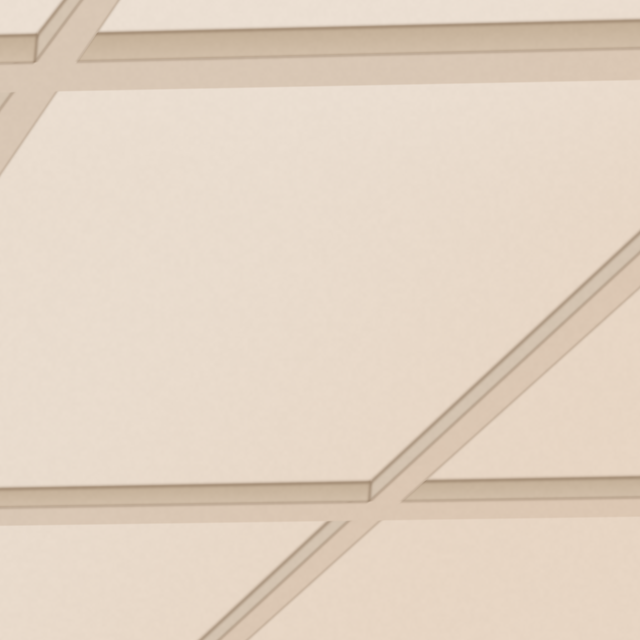
Write a Shadertoy shader that draws this pattern.

```glsl
// Each rail holds three lines: tile edge, flange groove, far flange edge.
// Values give the line position at the two ends of the canvas.
struct Rail { vec3 start; vec3 end; };

const Rail CROSS[2] = Rail[2](
    Rail(vec3(0.945, 0.901, 0.8555), vec3(0.969, 0.9245, 0.875)),
    Rail(vec3(0.237, 0.207, 0.1784), vec3(0.2552, 0.2227, 0.1927)));
const Rail SLANT[2] = Rail[2](
    Rail(vec3(-0.68, -0.6194, -0.495), vec3(0.100, 0.1276, 0.1862)),
    Rail(vec3(0.3125, 0.3424, 0.3867), vec3(1.390, 1.4285, 1.500)));

const vec3 TILE = vec3(0.914, 0.862, 0.806);
const vec3 FLANGE = vec3(0.850, 0.780, 0.708);
const vec3 LEDGE_LIGHT = vec3(0.825, 0.750, 0.665);
const vec3 LEDGE_DARK = vec3(0.765, 0.685, 0.590);
const vec3 SLANT_LEDGE = vec3(0.832, 0.768, 0.695);
const vec3 SHADOW = vec3(0.600, 0.510, 0.420);

float hash(vec2 p) {
    vec3 q = fract(p.xyx * 0.1031);
    q += dot(q, q.yzx + 33.33);
    return fract((q.x + q.y) * q.z);
}

float noise(vec2 p) {
    vec2 i = floor(p), f = fract(p);
    f = f * f * (3.0 - 2.0 * f);
    return mix(mix(hash(i), hash(i + vec2(1, 0)), f.x),
               mix(hash(i + vec2(0, 1)), hash(i + vec2(1, 1)), f.x), f.y);
}

// Signed distances to the three lines of a rail
vec3 railDistance(Rail r, float across, float along) {
    vec3 slope = r.end - r.start;
    return (across - r.start - slope * along) * inversesqrt(1.0 + slope * slope);
}

float inside(float d) { return smoothstep(-0.0018, 0.0018, d); }
float band(float low, float high) { return inside(low) * inside(-high); }
float stroke(float d, float width) { return exp(-d * d / (width * width)); }

// Crossing of line k of a cross rail with line k of a slanted rail
vec2 crossing(Rail h, Rail s, int k) {
    float hSlope = h.end[k] - h.start[k];
    float sSlope = s.end[k] - s.start[k];
    float x = (s.start[k] + sSlope * h.start[k]) / (1.0 - sSlope * hSlope);
    return vec2(x, h.start[k] + hSlope * x);
}

// Signed distance to the corner seam between two ledges
float seamDistance(vec2 p, Rail h, Rail s) {
    vec2 top = crossing(h, s, 0);
    vec2 base = crossing(h, s, 1);
    return p.x - mix(base.x, top.x, (p.y - base.y) / (top.y - base.y));
}

void mainImage(out vec4 fragColor, in vec2 fragCoord) {
    vec2 p = fragCoord / iResolution.xy;

    // Tiles with soft light and plaster grain
    vec3 color = TILE + vec3(0.008, 0.012, 0.018) * smoothstep(0.65, 1.0, p.y);
    float warmth = smoothstep(0.6, 1.7, p.x + 1.0 - p.y);
    color -= vec3(0.008, 0.026, 0.040) * warmth;

    // Slanted ledges
    for (int j = 0; j < 2; j++) {
        vec3 d = railDistance(SLANT[j], p.x, p.y);
        color = mix(color, SLANT_LEDGE, band(d.x, d.y));
        color = mix(color, SHADOW, 0.62 * stroke(d.x - 0.001, 0.0035));
    }

    // Cross ledges, cut off at the corner seams
    for (int i = 0; i < 2; i++) {
        vec3 d = railDistance(CROSS[i], p.y, p.x);
        float ledge = band(d.y, d.x);
        float visible = 1.0;
        float seam = 0.0;
        for (int j = 0; j < 2; j++) {
            float side = seamDistance(p, CROSS[i], SLANT[j]);
            float far = railDistance(SLANT[j], p.x, p.y).z;
            visible *= 1.0 - band(side, far);
            seam = max(seam, stroke(side, 0.0032) * ledge);
        }
        float height = clamp(d.y / max(d.y - d.x, 0.001), 0.0, 1.0);
        color = mix(color, mix(LEDGE_LIGHT, LEDGE_DARK, height), ledge * visible);
        color = mix(color, SHADOW, 0.65 * visible * stroke(d.x + 0.001, 0.0035));
        color = mix(color, SHADOW, 0.60 * seam);
    }

    // Cross flanges with their grooves
    vec3 flangeColor = FLANGE + vec3(0.012, 0.0, -0.008) * warmth;
    float crossFlange = 0.0;
    for (int i = 0; i < 2; i++) {
        vec3 d = railDistance(CROSS[i], p.y, p.x);
        float flange = band(d.z, d.y);
        crossFlange = max(crossFlange, flange);
        color = mix(color, flangeColor, flange);
        color = mix(color, SHADOW, 0.42 * stroke(d.y, 0.0028));
    }

    // Slanted flanges run through the joints
    for (int j = 0; j < 2; j++) {
        vec3 d = railDistance(SLANT[j], p.x, p.y);
        color = mix(color, flangeColor, band(d.y, d.z));
        float lines = 0.48 * stroke(d.y, 0.0028) + 0.30 * stroke(d.z, 0.0024);
        color = mix(color, SHADOW, lines * (1.0 - crossFlange));
    }

    float grain = 0.6 * noise(p * 130.0) + 0.4 * noise(p * 260.0) - 0.5;
    fragColor = vec4(color + 0.014 * grain, 1.0);
}
```
